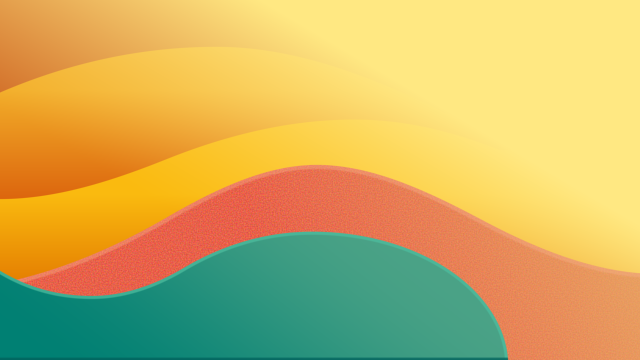
A WebGL 1 fragment shader for this background:

```glsl
precision highp float;

uniform vec2 u_resolution;

const float ASPECT = 16.0 / 9.0;

// Palette
const vec3 GLOW = vec3(1.0, 0.91, 0.51);
const vec3 SKY_DEEP = vec3(0.82, 0.42, 0.15);
const vec3 AMBER_DEEP = vec3(0.86, 0.39, 0.05);
const vec3 AMBER_LIGHT = vec3(0.95, 0.68, 0.16);
const vec3 GOLD_DEEP = vec3(0.89, 0.48, 0.0);
const vec3 GOLD_LIGHT = vec3(0.98, 0.73, 0.06);
const vec3 CORAL = vec3(0.91, 0.38, 0.29);
const vec3 CORAL_FADED = vec3(0.91, 0.65, 0.39);
const vec3 CORAL_RIM = vec3(0.97, 0.69, 0.54);
const vec3 TEAL_DEEP = vec3(0.0, 0.5, 0.45);
const vec3 TEAL_LIGHT = vec3(0.29, 0.635, 0.525);
const vec3 TEAL_RIM = vec3(0.3, 0.74, 0.62);
const vec3 BASE_LINE = vec3(0.0, 0.38, 0.36);

// Wave knots: x, height, slope
const vec3 AMBER_START = vec3(0.0, 0.743, 0.43);
const vec3 AMBER_CREST = vec3(0.602, 0.870, 0.0);
const vec3 AMBER_END = vec3(1.389, 0.606, -0.55);
const vec3 GOLD_START = vec3(0.0, 0.447, 0.0);
const vec3 GOLD_RISE = vec3(0.463, 0.558, 0.4);
const vec3 GOLD_CREST = vec3(0.984, 0.668, 0.0);
const vec3 GOLD_END = vec3(1.389, 0.583, -0.4);
const vec3 CORAL_START = vec3(0.0, 0.213, 0.2);
const vec3 CORAL_RISE = vec3(0.463, 0.396, 0.58);
const vec3 CORAL_CREST = vec3(0.880, 0.542, 0.0);
const vec3 CORAL_FALL = vec3(1.343, 0.387, -0.53);
const vec3 CORAL_END = vec3(1.778, 0.241, -0.08);
const vec3 TEAL_START = vec3(0.0, 0.248, -0.6);
const vec3 TEAL_TROUGH = vec3(0.255, 0.178, 0.0);
const vec3 TEAL_RISE = vec3(0.509, 0.255, 0.59);
const vec3 TEAL_CREST = vec3(0.868, 0.3565, 0.0);
const vec2 TEAL_RADII = vec2(0.544, 0.375);

// Light and surface
const vec2 LIGHT_DIR = vec2(0.51, 0.86);
const vec2 LIGHT_RANGE = vec2(0.6, 1.23);
const float CORAL_RIM_WIDTH = 0.015;
const float TEAL_RIM_WIDTH = 0.011;
const float BASE_HEIGHT = 0.007;
const float GRAIN_SCALE = 230.0;
const float GRAIN_STRENGTH = 0.13;

float ramp(float low, float high, float x) {
  return clamp((x - low) / (high - low), 0.0, 1.0);
}

vec2 randomGradient(vec2 cell) {
  vec3 h = fract(cell.xyx * vec3(0.1031, 0.1030, 0.0973));
  h += dot(h, h.yzx + 33.33);
  float angle = 6.28318 * fract((h.x + h.y) * h.z);
  return vec2(cos(angle), sin(angle));
}

float gradientNoise(vec2 p) {
  vec2 i = floor(p), f = fract(p);
  vec2 u = f * f * f * (f * (f * 6.0 - 15.0) + 10.0);
  vec2 e = vec2(1.0, 0.0);
  float a = dot(randomGradient(i), f);
  float b = dot(randomGradient(i + e), f - e);
  float c = dot(randomGradient(i + e.yx), f - e.yx);
  float d = dot(randomGradient(i + e.xx), f - e.xx);
  return mix(mix(a, b, u.x), mix(c, d, u.x), u.y);
}

// Approximate distance below a cubic Hermite curve, positive inside
float depthBelow(vec2 p, vec3 a, vec3 b) {
  float span = b.x - a.x;
  float t = ramp(a.x, b.x, p.x);
  float s = 1.0 - t;
  float height = mix(a.y, b.y, t * t * (3.0 - 2.0 * t)) + span * t * s * (a.z * s - b.z * t);
  float slope = 6.0 * t * s * (b.y - a.y) / span + a.z * s * (1.0 - 3.0 * t) + b.z * t * (3.0 * t - 2.0);
  return (height - p.y) / sqrt(1.0 + slope * slope);
}

float amberDepth(vec2 p) {
  if (p.x < AMBER_CREST.x) return depthBelow(p, AMBER_START, AMBER_CREST);
  return depthBelow(p, AMBER_CREST, AMBER_END);
}

float goldDepth(vec2 p) {
  if (p.x < GOLD_RISE.x) return depthBelow(p, GOLD_START, GOLD_RISE);
  if (p.x < GOLD_CREST.x) return depthBelow(p, GOLD_RISE, GOLD_CREST);
  return depthBelow(p, GOLD_CREST, GOLD_END);
}

float coralDepth(vec2 p) {
  if (p.x < CORAL_RISE.x) return depthBelow(p, CORAL_START, CORAL_RISE);
  if (p.x < CORAL_CREST.x) return depthBelow(p, CORAL_RISE, CORAL_CREST);
  if (p.x < CORAL_FALL.x) return depthBelow(p, CORAL_CREST, CORAL_FALL);
  return depthBelow(p, CORAL_FALL, CORAL_END);
}

float tealDepth(vec2 p) {
  if (p.x < TEAL_TROUGH.x) return depthBelow(p, TEAL_START, TEAL_TROUGH);
  if (p.x < TEAL_RISE.x) return depthBelow(p, TEAL_TROUGH, TEAL_RISE);
  if (p.x < TEAL_CREST.x) return depthBelow(p, TEAL_RISE, TEAL_CREST);
  vec2 q = p - TEAL_CREST.xy + vec2(0.0, TEAL_RADII.y);
  float k = length(q / TEAL_RADII);
  return k * (1.0 - k) / length(q / (TEAL_RADII * TEAL_RADII));
}

float rim(float depth, float width) {
  return 1.0 - smoothstep(0.55 * width, width, depth);
}

void main() {
  vec2 p = gl_FragCoord.xy / u_resolution * vec2(ASPECT, 1.0);
  float aa = 0.75 / u_resolution.y;
  float light = ramp(LIGHT_RANGE.x, LIGHT_RANGE.y, dot(p, LIGHT_DIR));
  float haze = pow(light, 1.25);

  // Sky and the two hazy waves
  vec3 color = mix(SKY_DEEP, GLOW, light);
  vec3 amber = mix(AMBER_DEEP, AMBER_LIGHT, ramp(0.44, 0.75, p.y));
  color = mix(color, mix(amber, GLOW, haze), smoothstep(-aa, aa, amberDepth(p)));
  vec3 gold = mix(GOLD_DEEP, GOLD_LIGHT, ramp(0.2, 0.46, p.y));
  color = mix(color, mix(gold, GLOW, haze), smoothstep(-aa, aa, goldDepth(p)));

  // Grainy coral wave with a pale rim
  float depth = coralDepth(p);
  float fade = ramp(0.9, 2.0, p.x + 0.5 * p.y);
  vec2 g = p * GRAIN_SCALE;
  vec3 grain = vec3(gradientNoise(g), gradientNoise(g + 37.3), gradientNoise(g + 71.7));
  vec3 coral = mix(CORAL, CORAL_FADED, fade) + grain * GRAIN_STRENGTH * (1.0 - 0.8 * fade);
  coral = mix(coral, CORAL_RIM, 0.4 * rim(depth, CORAL_RIM_WIDTH));
  color = mix(color, coral, smoothstep(-aa, aa, depth));

  // Teal hill with a bright rim and a dark base
  depth = tealDepth(p);
  vec3 teal = mix(TEAL_DEEP, TEAL_LIGHT, smoothstep(0.1, 1.55, p.x + 1.3 * p.y));
  teal = mix(teal, TEAL_RIM, 0.75 * rim(depth, TEAL_RIM_WIDTH));
  teal = mix(teal, BASE_LINE, 0.8 * (1.0 - smoothstep(0.4 * BASE_HEIGHT, 1.4 * BASE_HEIGHT, p.y)));
  color = mix(color, teal, smoothstep(-aa, aa, depth));

  gl_FragColor = vec4(color, 1.0);
}
```
